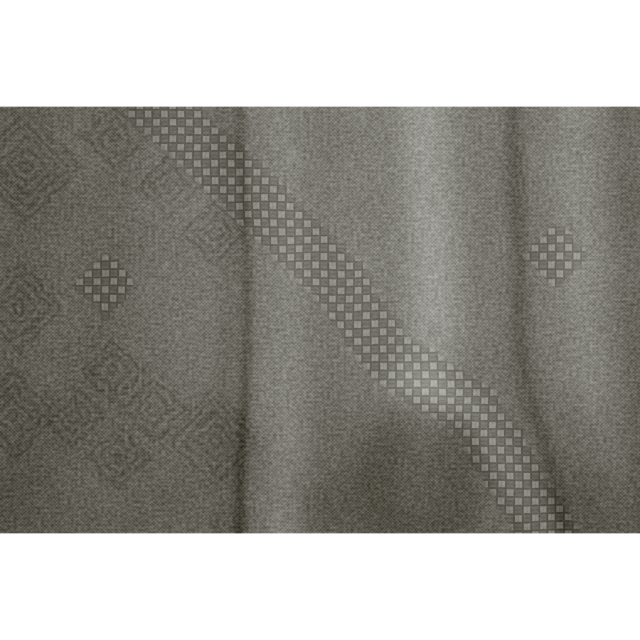
Write a Shadertoy shader that draws this texture.

```glsl
const float BAND_LOW = 0.1667;
const float BAND_HIGH = 0.8333;
const float THREADS = 190.0;      // fine threads across the canvas
const float BASKET_CELLS = 76.0;  // coarse woven cells across the canvas
const float BASKET_WIDTH = 0.044;
const float GRAIN = 0.11;
const float THREAD_DEPTH = 0.035;
const float MOTIF_RINGS = 52.0;
const vec3 SHADOW_TINT = vec3(0.0, -0.01, -0.05);
const vec3 LIGHT_TINT = vec3(0.0, 0.0, -0.022);

// Folds: centre x, width, gain at the top, gain at the bottom
const vec4 FOLDS[10] = vec4[](
    vec4(0.02, 0.09, -0.09, -0.06), vec4(0.17, 0.08, -0.06, -0.01),
    vec4(0.355, 0.022, -0.04, -0.03), vec4(0.380, 0.010, -0.08, -0.14),
    vec4(0.45, 0.040, 0.05, 0.10), vec4(0.56, 0.050, 0.03, -0.01),
    vec4(0.67, 0.050, 0.13, 0.03), vec4(0.806, 0.016, -0.09, -0.07),
    vec4(0.905, 0.045, 0.07, 0.04), vec4(0.99, 0.035, -0.05, -0.08));

// Course of the basket weave, falling to the right
const vec2 COURSE[6] = vec2[](
    vec2(0.24, 0.84), vec2(0.40, 0.69), vec2(0.53, 0.56),
    vec2(0.61, 0.44), vec2(0.74, 0.36), vec2(0.86, 0.16));

// Woven diamonds: centre and radius
const vec3 MOTIFS[12] = vec3[](
    vec3(0.175, 0.420, 0.062), vec3(0.240, 0.360, 0.062),
    vec3(0.115, 0.350, 0.062), vec3(0.185, 0.285, 0.062),
    vec3(0.040, 0.740, 0.090), vec3(0.030, 0.520, 0.080),
    vec3(0.020, 0.350, 0.080), vec3(0.265, 0.710, 0.058),
    vec3(0.335, 0.635, 0.058), vec3(0.180, 0.785, 0.060),
    vec3(0.335, 0.310, 0.085), vec3(0.585, 0.670, 0.060));

vec2 gradientAt(vec2 cell) {
    vec3 h = fract(cell.xyx * vec3(0.1031, 0.1030, 0.0973));
    h += dot(h, h.yzx + 33.33);
    float angle = 6.2832 * fract((h.x + h.y) * h.z);
    return vec2(cos(angle), sin(angle));
}

float gradientNoise(vec2 p) {
    vec2 i = floor(p), f = fract(p);
    vec2 u = f * f * (3.0 - 2.0 * f);
    vec2 e = vec2(1.0, 0.0);
    float low = mix(dot(gradientAt(i), f), dot(gradientAt(i + e), f - e), u.x);
    float high = mix(dot(gradientAt(i + e.yx), f - e.yx), dot(gradientAt(i + 1.0), f - 1.0), u.x);
    return mix(low, high, u.y);
}

float bump(float x, float width) { return exp(-x * x / (width * width)); }

float segmentDistance(vec2 p, vec2 a, vec2 b) {
    vec2 along = b - a;
    return length(p - a - along * clamp(dot(p - a, along) / dot(along, along), 0.0, 1.0));
}

float diamondDistance(vec2 p, vec2 centre) {
    vec2 d = abs(p - centre);
    return d.x + d.y;
}

// Broad light and shadow of the draped cloth
float drapeShade(vec2 p) {
    float height = smoothstep(0.17, 0.55, p.y);
    float shade = mix(0.39, 0.465, height);
    float lean = 0.08 * (1.0 - smoothstep(0.15, 0.5, p.y)) * smoothstep(0.7, 0.85, p.x);
    float x = p.x - lean + 0.006 * sin(p.y * 9.0);
    for (int i = 0; i < 10; i++) {
        vec4 fold = FOLDS[i];
        shade += mix(fold.w, fold.z, height) * bump(x - fold.x, fold.y);
    }
    // Arched fold: hollow below, lit ridge above
    float arch = length((p - vec2(0.66, 0.25)) / vec2(0.12, 0.15));
    shade -= 0.075 * (1.0 - smoothstep(0.55, 1.05, arch));
    float ridge = min(segmentDistance(p, vec2(0.63, 0.405), COURSE[4]),
                      segmentDistance(p, COURSE[4], COURSE[5]));
    shade += 0.08 * bump(ridge, 0.035);
    shade -= 0.08 * bump(length(p - vec2(0.98, 0.17)), 0.12);
    return shade - 0.05 * bump(length(p - vec2(0.52, 0.22)), 0.06);
}

// Checked cells of paired threads with dark gaps
float basketWeave(vec2 p, float softness) {
    vec2 q = p * BASKET_CELLS;
    q += 0.25 * vec2(gradientNoise(p * 14.0), gradientNoise(p * 14.0 + 7.0));
    vec2 cell = floor(q), f = abs(fract(q) - 0.5);
    float raised = mod(cell.x + cell.y, 2.0);
    float block = 1.0 - smoothstep(0.36 - softness, 0.42 + softness, max(f.x, f.y));
    float split = bump(raised > 0.5 ? f.x : f.y, 0.1);
    return mix(-0.09, mix(-0.025, 0.10, raised) - 0.035 * split, block);
}

void mainImage(out vec4 fragColor, in vec2 fragCoord) {
    vec2 p = fragCoord / iResolution.xy;
    float pixel = 1.0 / iResolution.y;
    float shade = drapeShade(p);

    // Where the coarse weave lies
    float course = 1.0;
    for (int i = 0; i < 5; i++) course = min(course, segmentDistance(p, COURSE[i], COURSE[i + 1]));
    float ragged = 0.012 * gradientNoise(p * 45.0);
    float basket = 1.0 - smoothstep(BASKET_WIDTH - 0.008, BASKET_WIDTH + 0.008, course + ragged);
    float patches = min(diamondDistance(p, vec2(0.165, 0.555)), diamondDistance(p, vec2(0.87, 0.60)));
    basket = max(basket, 1.0 - smoothstep(0.046, 0.058, patches + ragged));

    // Concentric diamonds, stronger on the left panel
    float relief = 0.0;
    for (int i = 0; i < 12; i++) {
        float d = diamondDistance(p, MOTIFS[i].xy) + ragged;
        float inside = 1.0 - smoothstep(MOTIFS[i].z - 0.006, MOTIFS[i].z + 0.006, d);
        relief += inside * (0.028 * cos(6.2832 * d * MOTIF_RINGS) - 0.022);
    }
    relief *= mix(1.0, 0.45, smoothstep(0.36, 0.5, p.x));

    // Fine cloth: crossed threads, broken grain and slubs
    vec2 thread = 6.2832 * THREADS * (p + 0.002 * gradientNoise(p * 20.0));
    float cloth = THREAD_DEPTH * sin(thread.x) * sin(thread.y);
    cloth += GRAIN * gradientNoise(p * vec2(190.0, 230.0));
    cloth += 0.05 * gradientNoise(p * vec2(45.0, 260.0)) + 0.04 * gradientNoise(p * vec2(230.0, 30.0));
    cloth += 0.03 * gradientNoise(p * 11.0);

    float weave = basketWeave(p, pixel * BASKET_CELLS * 0.5);
    shade += mix(cloth + relief, weave + 0.4 * cloth, basket);
    vec3 cloth_color = shade + mix(SHADOW_TINT, LIGHT_TINT, smoothstep(0.3, 0.67, shade));

    // Horizontal strip on white
    float strip = smoothstep(BAND_LOW - pixel, BAND_LOW + pixel, p.y)
                * (1.0 - smoothstep(BAND_HIGH - pixel, BAND_HIGH + pixel, p.y));
    fragColor = vec4(mix(vec3(1.0), clamp(cloth_color, 0.0, 1.0), strip), 1.0);
}
```
